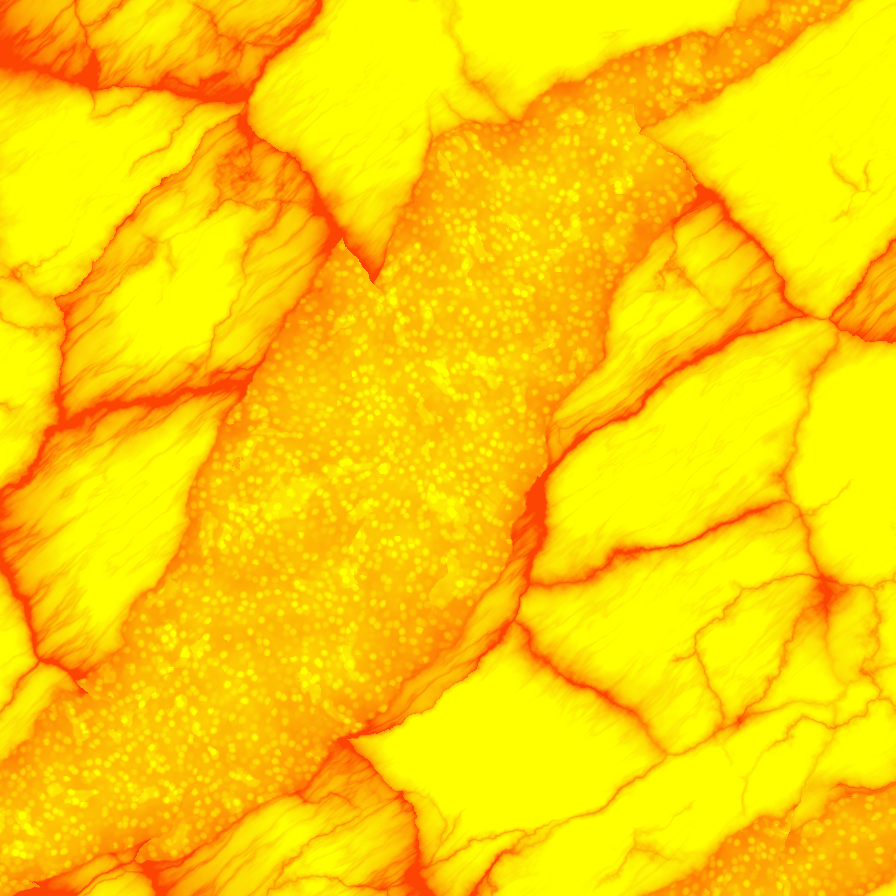
Write a Shadertoy shader that draws this texture.

```glsl
const vec3 CLEAR_YELLOW = vec3(1.0, 1.0, 0.0);
const vec2 GRAIN_DIR = vec2(0.77, 0.64);      // direction of the rock strata
const vec2 BLOCK_SCALE = vec2(2.9, 4.6);      // large blocks, along and across
const vec2 CHIP_SCALE = vec2(7.0, 11.0);      // small fractures
const vec2 STREAK_SCALE = vec2(9.0, 42.0);    // scratches on the slabs
const float WARP = 0.045;
const float STEP_SIZE = 0.09;                 // how far blocks jut into the sand
const float GRAIN_SCALE = 95.0;
const float PEBBLE_SCALE = 34.0;
const float SAND_LEVEL = 0.77;
const float ROCK_LEVEL = 1.07;
const float DARKEST = 0.27;

// Sandy channel: centre x, centre y, half width
const int KNOTS = 6;
const vec3 CHANNEL[KNOTS] = vec3[KNOTS](
    vec3(-0.03, 0.06, 0.06), vec3(0.25, 0.23, 0.105), vec3(0.42, 0.48, 0.15),
    vec3(0.55, 0.77, 0.125), vec3(0.78, 0.94, 0.06), vec3(1.03, 1.08, 0.06));

vec2 hash2(vec2 p) {
    vec3 q = fract(vec3(p.xyx) * vec3(0.1031, 0.1030, 0.0973));
    q += dot(q, q.yzx + 33.33);
    return fract((q.xx + q.yz) * q.zy);
}

// Layered sines, each layer turned and bent by itself
float waves(vec2 p, int layers) {
    float sum = 0.0, amp = 0.5;
    for (int i = 0; i < layers; i++) {
        p = mat2(1.52, 1.14, -1.14, 1.52) * p + 1.7;
        sum += amp * sin(p.x + 1.3 * sin(p.y * 0.8)) * cos(p.y + 1.1 * sin(p.x * 0.7));
        amp *= 0.56;
    }
    return sum;
}

// Cellular noise: nearest distance, second distance, random id
vec3 cells(vec2 p) {
    vec2 base = floor(p);
    vec3 best = vec3(9.0, 9.0, 0.0);
    for (int j = -1; j <= 1; j++)
    for (int i = -1; i <= 1; i++) {
        vec2 cell = base + vec2(i, j);
        vec2 rnd = hash2(cell + 70.0);
        float d = length(cell + rnd - p);
        if (d < best.x) best = vec3(d, best.x, fract(rnd.x * 7.3 + rnd.y * 3.1));
        else best.y = min(best.y, d);
    }
    return best;
}

// Signed distance to the channel, negative inside
float channel(vec2 p) {
    float d = 9.0;
    for (int i = 0; i < KNOTS - 1; i++) {
        vec3 a = CHANNEL[i], b = CHANNEL[i + 1];
        vec2 ab = b.xy - a.xy, ap = p - a.xy;
        float h = clamp(dot(ap, ab) / dot(ab, ab), 0.0, 1.0);
        d = min(d, length(ap - ab * h) - mix(a.z, b.z, h));
    }
    return d;
}

vec2 alongGrain(vec2 p) {
    return vec2(dot(p, GRAIN_DIR), dot(p, vec2(-GRAIN_DIR.y, GRAIN_DIR.x)));
}

float sandLevel(vec2 uv, vec2 warp, float bank) {
    vec3 grain = cells(uv * GRAIN_SCALE + warp);
    vec3 pebble = cells(uv * PEBBLE_SCALE + 2.5 * warp);
    float grains = grain.z * smoothstep(0.55, 0.15, grain.x);
    float pebbles = smoothstep(0.72, 0.8, pebble.z) * smoothstep(0.45, 0.25, pebble.x);
    float level = SAND_LEVEL + 0.22 * grains + 0.13 * pebbles;
    level += 0.09 * waves(uv * 22.0, 5) + 0.06 * waves(uv * 5.0 + 3.0, 3);
    return level - 0.26 * exp(bank / 0.03);
}

float rockLevel(vec2 uv, vec2 p, vec3 block, float bank) {
    float wear = smoothstep(-0.35, 0.45, waves(uv * 2.6 + 9.0, 4));
    float edge = (block.y - block.x) * 0.12;

    // Main cracks with a soft halo and a shaded flank on some blocks
    float loss = (0.22 + 0.38 * wear) * exp(-edge / 0.004);
    loss += 0.30 * wear * exp(-edge / 0.016);
    float flank = smoothstep(0.07, 0.0, edge) * smoothstep(0.45, 0.3, block.z);
    loss += 0.20 * flank;

    // Smaller fractures where the rock is worn
    vec3 chip = cells(alongGrain(p + 0.4 * (p - uv)) * CHIP_SCALE + 5.0);
    float chipEdge = (chip.y - chip.x) * 0.055;
    float chipMask = smoothstep(0.0, 0.35, waves(uv * 4.0 + 21.0, 4));
    loss += chipMask * (0.28 * exp(-chipEdge / 0.0025) + 0.12 * exp(-chipEdge / 0.012));

    // Scratches along the strata
    float ridge = 1.0 - abs(waves(alongGrain(uv + 0.3 * (p - uv)) * STREAK_SCALE, 5));
    loss += 0.20 * pow(ridge, 5.0) * (0.2 + 0.4 * wear + flank);

    // Dark rim and soft slope beside the sand
    loss += 0.40 * exp(-max(bank, 0.0) / 0.006) + 0.10 * exp(-max(bank, 0.0) / 0.035);
    return ROCK_LEVEL - loss;
}

void mainImage(out vec4 fragColor, in vec2 fragCoord) {
    vec2 uv = fragCoord / iResolution.xy;
    vec2 warp = vec2(waves(uv * 5.0, 8), waves(uv * 5.0 + 40.0, 8));
    vec2 p = uv + WARP * warp;

    // Blocks shift the bank so that it breaks into angular steps
    vec3 block = cells(alongGrain(p) * BLOCK_SCALE + 3.0);
    float bank = min(channel(p), channel(p + vec2(0.0, 1.0)));
    bank += (block.z - 0.5) * STEP_SIZE;

    float sand = sandLevel(uv, warp, min(bank, 0.0));
    float rock = rockLevel(uv, p, block, bank);
    float level = mix(rock, sand, smoothstep(0.003, -0.003, bank));
    level = clamp(level, DARKEST, 1.0);

    // Level sets the hue between red and yellow
    vec3 color = mix(vec3(0.99, level, 0.01), CLEAR_YELLOW, smoothstep(0.94, 1.0, level));
    fragColor = vec4(color, 1.0);
}
```
